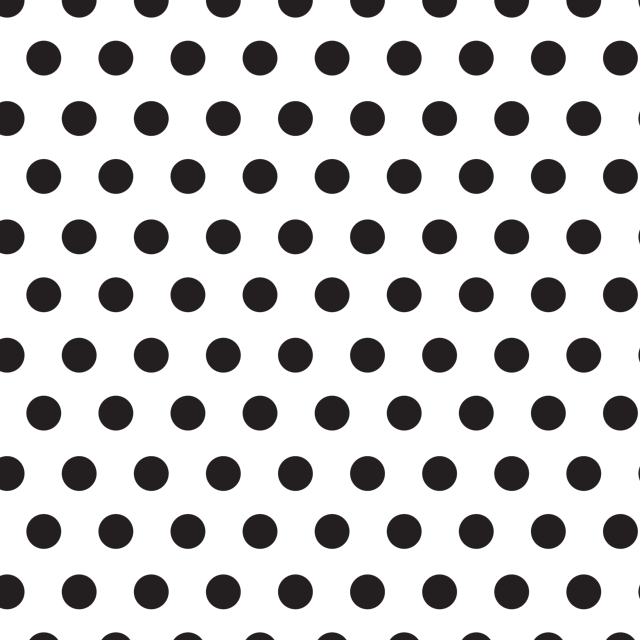
This pattern is drawn by a Shadertoy shader. Its source:

```glsl
// Staggered polka dots: near-black discs on plain white.
// Two identical rectangular lattices of discs are overlaid, the second shifted
// by about half a cell, and the nearest disc edge is smoothed over a pixel.

// Signed distance to a lattice of discs, one of them centred on anchor
float dotLattice(vec2 p, vec2 anchor) {
    vec2 pitch = vec2(86.5, 142.0) / 768.0;
    vec2 cell = (fract((p - anchor) / pitch + 0.5) - 0.5) * pitch;
    return length(cell) - 0.0272;
}

void mainImage(out vec4 fragColor, in vec2 fragCoord) {
    vec2 uv = fragCoord / iResolution.y;
    float pixel = 1.0 / iResolution.y;

    // Main rows, then the staggered rows slightly off the midpoint
    vec2 anchor = vec2(0.0111, 0.9997);
    float d = min(dotLattice(uv, anchor),
                  dotLattice(uv, anchor + vec2(0.0573, -0.0905)));

    // Ink over paper with a soft one-pixel edge
    float ink = 1.0 - smoothstep(-0.75 * pixel, 0.75 * pixel, d);
    vec3 color = mix(vec3(1.0), vec3(0.137, 0.122, 0.125), ink);
    fragColor = vec4(color, 1.0);
}
```
